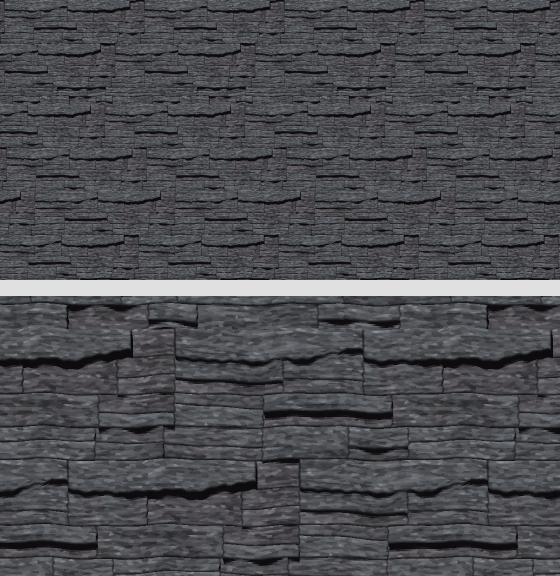
Top: the whole. Bottom: its middle third, enlarged.
Give the GLSL for this texture, as a WebGL 2 fragment shader.

```glsl
#version 300 es
precision highp float;
// Dark split-face slate cladding: stacked ledge stones in six staggered courses, four repeats across.
uniform vec2 u_resolution;
out vec4 outColor;

const float PERIOD = 192.0;              // the canvas is 768 x 384 units
const float WAVE = 6.2831853 / PERIOD;
const float TOP[6] = float[6](0.0, 60.0, 143.0, 203.0, 262.0, 322.0);
const float SHIFT[6] = float[6](6.0, 158.0, 144.0, 9.0, 48.0, 190.0);
const float ROW[7] = float[7](0.0, 16.0, 30.0, 45.0, 60.0, 72.0, 86.0);

float hash(vec2 p) {
  return fract(sin(dot(p, vec2(127.1, 311.7))) * 43758.5);
}

// Cellular noise, wrapped in x: distance to the nearest point, and its tone
vec2 cells(vec2 p, float wrap) {
  vec2 base = floor(p), nearest = vec2(9.0, 0.0);
  for (int j = -1; j <= 1; j++)
    for (int i = -1; i <= 1; i++) {
      vec2 o = vec2(i, j), key = vec2(mod(base.x + o.x, wrap), base.y + o.y);
      float d = length(o + vec2(hash(key), hash(key + 57.0)) - fract(p));
      if (d < nearest.x) nearest = vec2(d, hash(key + 19.0));
    }
  return nearest;
}

float jointAt(float i, float count, float row) {
  return i + 0.8 * (hash(vec2(mod(i, count), row * 7.0 + 3.0)) - 0.5);
}

// Returns relief height, stone id, distance to the seam and depth below the top
vec4 stone(vec2 q, out vec2 local) {
  q.y += 0.5 * sin(q.x * WAVE * 3.0) + 0.3 * sin(q.x * WAVE * 7.0 + 1.0);
  q.y = mod(q.y, 384.0);
  int course = 0;
  for (int i = 1; i < 6; i++) if (q.y >= TOP[i]) course = i;
  local = vec2(mod(q.x - SHIFT[course], PERIOD), q.y - TOP[course]);
  float x = local.x, y = local.y;

  // Two long slabs with a tapering underside, then a recessed block
  float left = x < 86.0 ? 0.0 : x < 172.0 ? 86.0 : 172.0;
  float right = left < 172.0 ? left + 86.0 : PERIOD;
  float t = (x - left) / (right - left);
  float under = 14.5 - 5.0 * smoothstep(0.65, 1.0, t) - 1.5 * smoothstep(0.15, 0.0, t)
    + 0.35 * sin(x * WAVE * 11.0) + 0.25 * sin(x * WAVE * 29.0);
  if (left > 171.0) under = 13.0;
  if (y < under) {
    float side = min(x - left, right - x);
    float relief = 0.72 + 0.08 * sin(x * WAVE * 7.0 + 1.0);
    return vec4(left > 171.0 ? 0.1 : relief, left * 0.1 + 2.0, min(side + 0.3, under - y), y);
  }

  // Thinner rows with uneven joints
  int row = 1;
  for (int i = 2; i < 6; i++) if (y >= ROW[i]) row = i;
  float r = float(row), top = row == 1 ? 8.0 : ROW[row], bottom = ROW[row + 1];
  float count = 4.0 + mod(r, 2.0), unit = PERIOD / count;
  float f = (x + 0.25 * sin(y * 1.3)) / unit, i = floor(f + 0.5);
  if (f < jointAt(i, count, r)) i -= 1.0;
  float a = jointAt(i, count, r), b = jointAt(i + 1.0, count, r);
  float side = min(f - a, b - f) * unit;

  // Most stones split into two thin, wedged ledges
  vec2 key = vec2(mod(i, count), r * 5.0);
  if (hash(key + 0.3) > 0.25) {
    float middle = mix(max(top, ROW[row]), bottom, 0.35 + 0.3 * hash(key + 0.7));
    middle += 4.0 * (hash(key + 1.3) - 0.5) * ((f - a) / (b - a) - 0.5);
    if (y < middle) bottom = middle;
    else { top = middle; key += 31.0; }
  }
  // Uneven faces make the shadows below them swell and thin out
  float height = 0.1 + (row == 1 ? 0.1 : 0.17) * floor(4.0 * hash(key + 2.1));
  height += 0.09 * sin(x * WAVE * 9.0 + 20.0 * hash(key + 6.2));
  return vec4(height, floor(60.0 * hash(key + 4.7)), min(side + 0.5, bottom - y), y - top);
}

vec3 slate(vec2 q) {
  vec2 p, unused;
  vec4 s = stone(q, p);

  // Long straight streaks and fine grit, offset in each stone
  float bend = 0.6 * sin(p.x * WAVE * 3.0 + s.y) + 0.2 * sin(p.x * WAVE * 11.0 + s.y * 2.0);
  vec2 streak = cells(vec2(p.x / 16.0, (p.y + bend) / 1.5 + s.y * 17.0), 12.0);
  vec2 grit = cells(vec2(p.x / 3.0, (p.y - bend) / 1.2 + s.y * 9.0), 64.0);
  float tone = 0.302 + 0.02 * s.x + 0.03 * (hash(vec2(s.y, 8.0)) - 0.5);
  tone += 0.13 * (streak.y - 0.5) + 0.14 * (grit.y - 0.5) + 0.04 * (0.5 - streak.x);
  tone += 0.10 * smoothstep(0.88, 1.0, grit.y) * smoothstep(0.6, 0.1, grit.x);

  // Lit upper edge and thin dark seam, faint at the upright joints
  tone += 0.05 * smoothstep(3.0, 0.5, s.w);
  tone *= mix(0.3, 1.0, smoothstep(0.0, 1.3, s.z));

  // Shadow cast by ledges that stick out above
  float shade = 0.0;
  for (int k = 1; k <= 4; k++) {
    float reach = float(k) * 0.9;
    float rise = stone(q - vec2(0.2, 1.0) * reach, unused).x - s.x;
    shade = max(shade, smoothstep(0.0, 0.16, rise - 0.13 * reach));
  }
  vec3 tint = mix(vec3(1.01, 0.98, 1.04), vec3(0.97, 1.0, 1.05), smoothstep(0.1, 0.4, s.x));
  return mix(tone * tint, vec3(0.045, 0.036, 0.045), 0.97 * shade);
}

void main() {
  vec3 sum = vec3(0.0);
  for (int k = 0; k < 4; k++) {          // four samples smooth the edges
    vec2 uv = (gl_FragCoord.xy + vec2(k % 2, k / 2) * 0.5 - 0.25) / u_resolution;
    sum += slate(vec2(uv.x, 1.0 - uv.y) * vec2(768.0, 384.0));
  }
  outColor = vec4(sum / 4.0, 1.0);
}
```
